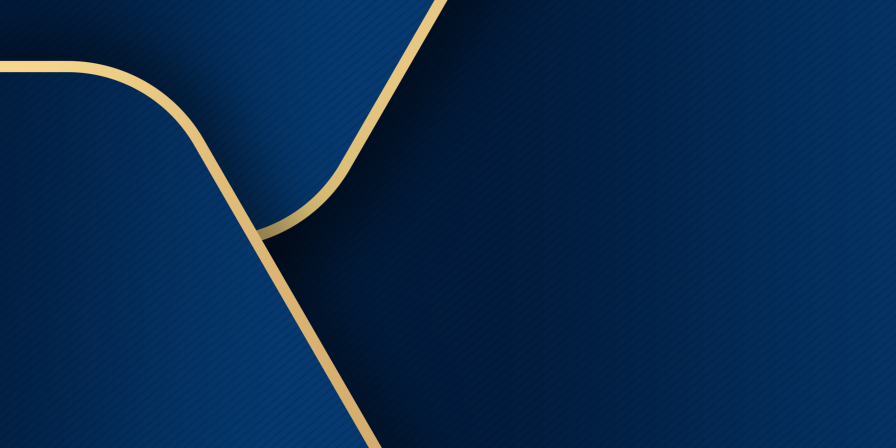
Reproduce this background procedurally as a Shadertoy shader.

```glsl
const vec3 NAVY = vec3(0.006, 0.108, 0.240);
const vec3 BLUE = vec3(0.018, 0.225, 0.440);

// Signed distance to a region with a flat top and a 60 degree right side,
// joined by an arc of the given radius about the origin
float roundedCorner(vec2 q, float radius) {
    bool inArc = q.x > 0.0 && dot(q, vec2(-0.5, 0.866)) > 0.0;
    float reach = inArc ? length(q) : max(q.y, dot(q, vec2(0.866, 0.5)));
    return reach - radius;
}

// Soft shadow outside an edge
float shadow(float d, float spread, float strength) {
    float s = max(d, 0.0) / spread;
    return 1.0 - strength * exp(-s * s);
}

// Lays a panel and its gilded rim over what lies below
vec3 addPanel(vec3 below, vec3 fill, vec3 gold, float d, float aa) {
    vec3 col = mix(fill, below, smoothstep(-aa, aa, d));
    return mix(gold, col, smoothstep(-aa, aa, abs(d) - 0.0125));
}

void mainImage(out vec4 fragColor, in vec2 fragCoord) {
    vec2 p = fragCoord / iResolution.y;
    p.x *= 2.0 * iResolution.y / iResolution.x;
    float aa = 0.75 / iResolution.y;

    // Fine diagonal pinstripes
    float stripe = abs(fract(dot(p, vec2(-0.64, 0.77)) / 0.0155) - 0.5);
    float weave = 1.0 - 0.10 * smoothstep(0.25, 0.48, stripe);

    float upper = roundedCorner(vec2(p.x - 0.475, 0.7995 - p.y), 0.341);
    float lower = roundedCorner(p - vec2(0.151, 0.513), 0.3385);

    // Backdrop, brightening to the right
    vec3 col = mix(NAVY, BLUE, 0.78 * smoothstep(1.02, 2.1, p.x)) * weave;
    col *= shadow(upper, 0.13, 0.45);

    // Upper panel
    vec3 fill = mix(NAVY, BLUE, smoothstep(0.02, 0.85, p.x)) * weave;
    vec3 gold = mix(vec3(0.85, 0.74, 0.46), vec3(0.91, 0.78, 0.51),
                    smoothstep(0.5, 0.9, p.y));
    col = addPanel(col, fill, gold, upper, aa);
    col *= shadow(lower, 0.11, 0.32);

    // Lower panel
    fill = mix(NAVY, BLUE, smoothstep(-0.25, 0.7, p.x - 0.08 * p.y)) * weave;
    gold = mix(vec3(0.96, 0.84, 0.55), vec3(0.84, 0.68, 0.43),
               smoothstep(0.0, 0.85, p.x));
    col = addPanel(col, fill, gold, lower, aa);

    fragColor = vec4(col, 1.0);
}
```
